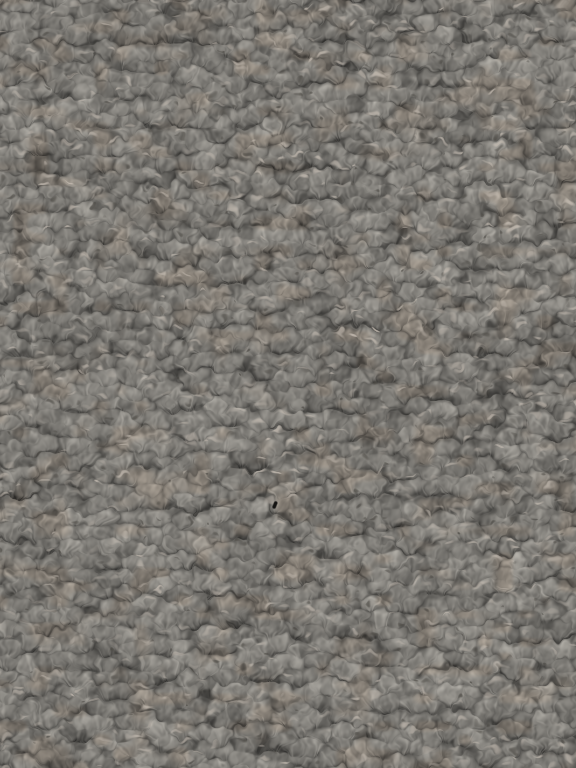
A WebGL 1 fragment shader for this texture:

```glsl
precision highp float;
// Grey cut-pile carpet: jittered, overlapping domed tufts with fanned fibres,
// lit from above and darkened in the crevices between them. Pale arched yarn
// strands, small dark pits and faint warm patches are scattered on top.
uniform vec2 u_resolution;

const vec2 TUFT_GRID = vec2(40.0, 54.0);
const vec3 YARN_TINT = vec3(1.0, 0.982, 0.942);
const vec3 WARM_TINT = vec3(1.035, 0.98, 0.91);
const vec3 STRAND_COLOR = vec3(0.78, 0.745, 0.705);
const vec3 PIT_COLOR = vec3(0.27, 0.26, 0.24);
const vec3 SPECK_COLOR = vec3(0.08, 0.075, 0.07);

float hash(vec2 p) {
  return fract(sin(dot(p, vec2(127.1, 311.7))) * 43758.5453);
}

vec2 hash2(vec2 p) {
  return vec2(hash(p), hash(p + vec2(19.7, 7.3)));
}

float noise(vec2 p) {
  vec2 i = floor(p);
  vec2 f = fract(p);
  f = f * f * (3.0 - 2.0 * f);
  float low = mix(hash(i), hash(i + vec2(1.0, 0.0)), f.x);
  float high = mix(hash(i + vec2(0.0, 1.0)), hash(i + 1.0), f.x);
  return mix(low, high, f.y);
}

vec2 rotate(vec2 p, float angle) {
  float c = cos(angle);
  float s = sin(angle);
  return vec2(c * p.x - s * p.y, s * p.x + c * p.y);
}

// Brightness of one tuft: its own shade, light from above, fanned fibres.
float tuftTone(vec2 d, vec2 id) {
  float shade = (hash(id + 3.1) - 0.5) * 0.11;
  float light = clamp(d.y, -0.7, 0.7) * 0.11;
  vec2 fan = vec2(atan(d.x, d.y + 1.1) * 7.0, length(d) * 2.2);
  float fibres = (noise(fan + id * 17.0) - 0.5) * 0.15;
  return shade + light + fibres;
}

// Blends neighbouring tufts by height; x is tone, y is surface height.
vec2 pile(vec2 p) {
  vec2 cell = floor(p);
  float toneSum = 0.0;
  float weightSum = 0.0;
  float top = -1.0;
  for (int j = -1; j <= 1; j++) {
    for (int i = -1; i <= 1; i++) {
      vec2 id = cell + vec2(float(i), float(j));
      vec2 d = p - id - 0.5 - 0.75 * (hash2(id) - 0.5);
      d = rotate(d, (hash(id + 8.4) - 0.5) * 0.9);
      float radius = length(d / vec2(0.82, 0.7));
      float height = 1.0 - radius * radius + 0.35 * hash(id + 5.6);
      float weight = exp(9.0 * height);
      toneSum += weight * tuftTone(d, id);
      weightSum += weight;
      top = max(top, height);
    }
  }
  return vec2(toneSum / weightSum, top);
}

// Soft, slightly arched strokes scattered on a grid; returns coverage.
float strokes(vec2 p, vec2 size, float density, float seed) {
  vec2 cell = floor(p);
  float cover = 0.0;
  for (int j = -1; j <= 1; j++) {
    for (int i = -1; i <= 1; i++) {
      vec2 id = cell + vec2(float(i), float(j));
      vec2 d = p - id - hash2(id + seed);
      d = rotate(d, (hash(id + seed + 2.7) - 0.5) * 1.3);
      d.y += d.x * d.x * 0.9;
      vec2 extent = size * mix(0.6, 1.3, hash(id + seed + 4.9));
      float body = 1.0 - smoothstep(0.2, 1.0, length(d / extent));
      float strength = mix(0.3, 1.0, hash(id + seed + 6.2));
      cover = max(cover, body * strength * step(hash(id + seed + 9.5), density));
    }
  }
  return cover;
}

float capsule(vec2 p, vec2 a, vec2 b) {
  vec2 ab = b - a;
  return length(p - a - ab * clamp(dot(p - a, ab) / dot(ab, ab), 0.0, 1.0));
}

void main() {
  vec2 uv = gl_FragCoord.xy / u_resolution.y;

  // Ragged tuft outlines
  vec2 fray = vec2(noise(uv * 110.0), noise(uv * 110.0 + 41.0)) - 0.5;
  vec2 p = uv + fray * 0.009;
  vec2 surface = pile(p * TUFT_GRID);
  float crevice = 1.0 - smoothstep(0.3, 0.95, surface.y);

  // Broad wear, fine fibre grain and crevice shadow
  float wear = noise(uv * 9.0) - 0.5;
  float grain = noise(rotate(uv, 0.5) * vec2(230.0, 150.0)) - 0.5;
  float tone = 0.505 + surface.x + wear * 0.035 + grain * 0.085 - crevice * 0.13;

  float warmth = smoothstep(0.5, 0.9, noise(uv * vec2(38.0, 55.0) + 70.0));
  vec3 color = tone * mix(YARN_TINT, WARM_TINT, warmth);

  // Dark pits below pale strands
  float pits = strokes(p * vec2(46.0, 58.0), vec2(0.24, 0.2), 0.3, 31.0);
  color = mix(color, PIT_COLOR, pits * 0.6);
  float strands = strokes(p * vec2(42.0, 56.0), vec2(0.42, 0.2), 0.5, 57.0);
  float cluster = mix(0.45, 1.0, noise(uv * 14.0 + 23.0));
  color = mix(color, STRAND_COLOR, strands * cluster * 0.85);

  // One stray dark speck
  float speck = capsule(uv, vec2(0.357, 0.340), vec2(0.359, 0.345));
  color = mix(color, SPECK_COLOR, 1.0 - smoothstep(0.001, 0.0035, speck));

  gl_FragColor = vec4(color, 1.0);
}
```
